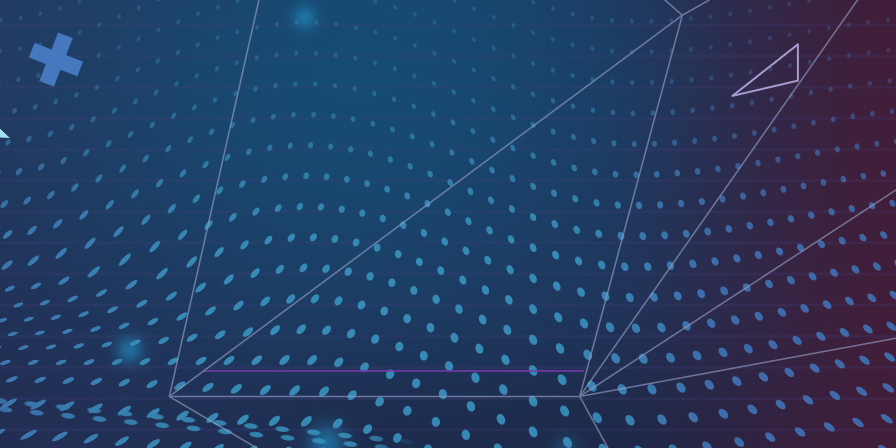
Write a WebGL 2 fragment shader that draws this background.

```glsl
#version 300 es
precision highp float;
// Abstract night-blue backdrop: wavy dot field, thin polygon lines, soft glows.

uniform vec2 u_resolution;
out vec4 fragColor;

const float TAU = 6.2831853;
const vec3 NAVY = vec3(0.14, 0.165, 0.31);
const vec3 TEAL = vec3(0.085, 0.295, 0.455);
const vec3 MAROON = vec3(0.26, 0.115, 0.22);
const vec3 CYAN = vec3(0.22, 0.57, 0.74);
const vec3 BLUE = vec3(0.27, 0.47, 0.75);
const vec3 SILVER = vec3(0.58, 0.62, 0.77);
const vec3 VIOLET = vec3(0.48, 0.22, 0.66);
const vec3 LILAC = vec3(0.72, 0.66, 0.88);

// Corners shared by the polygon lines
const vec2 LEFT = vec2(0.378, 0.115);
const vec2 HUB = vec2(1.294, 0.115);
const vec2 TOP = vec2(1.523, 0.966);

float hash(vec2 p) {
    vec3 q = fract(vec3(p.xyx) * 0.1031);
    q += dot(q, q.yzx + 33.33);
    return fract((q.x + q.y) * q.z);
}

float fill(float dist, float px) {
    return clamp(0.5 - dist / px, 0.0, 1.0);
}

float segment(vec2 p, vec2 a, vec2 b) {
    vec2 pa = p - a, ba = b - a;
    return length(pa - ba * clamp(dot(pa, ba) / dot(ba, ba), 0.0, 1.0));
}

float box(vec2 p, vec2 halfSize) {
    vec2 q = abs(p) - halfSize;
    return length(max(q, 0.0)) + min(max(q.x, q.y), 0.0);
}

float glow(vec2 p, vec2 center, float radius) {
    vec2 q = (p - center) / radius;
    return exp(-dot(q, q));
}

vec3 backdrop(vec2 p) {
    vec2 q = (p - vec2(0.78, 0.85)) / vec2(0.8, 0.68);
    vec3 color = mix(NAVY, TEAL, exp(-dot(q, q)));
    color = mix(color, BLUE * 0.55, 0.4 * glow(p, vec2(0.0, 1.0), 0.5));
    color *= 1.0 - 0.12 * smoothstep(0.35, 0.0, p.y) * smoothstep(0.2, 0.9, p.x);
    return mix(color, MAROON, smoothstep(1.3, 2.1, p.x));
}

// Vertical shift of the dot rows: a crest at left of center, a trough at right
float rowWave(float x, float depth) {
    const float amp = 0.1016, crest = 0.682, period = 1.458;
    float c = cos(TAU * (x - crest) / period);
    if (x < crest) {
        float bend = 1.0 - 1.2 * smoothstep(0.6, 0.89, depth);
        return amp * (bend * (1.0 - c) - 1.0);
    }
    return x > crest + 0.5 * period ? amp * (1.0 - 0.4 * (1.0 + c)) : -amp * c;
}

float dotField(vec2 p, float px) {
    const float rowStep = 0.0685;
    float depth = 1.0 - p.y;
    float columnStep = 0.044 + 0.034 * depth * depth * depth;
    vec2 cell = vec2((p.x - 1.19) / columnStep,
                     (depth - rowWave(p.x, depth) - 0.5625) / rowStep);
    vec2 offset = (cell - round(cell)) * vec2(columnStep, rowStep);
    float radius = mix(0.0045, 0.0105, smoothstep(0.0, 0.95, depth));
    float dist = length(offset * vec2(1.08, 0.9)) - radius;
    return fill(dist, px) * mix(0.32, 0.92, smoothstep(0.05, 0.6, depth));
}

// Flattened dots where the dot sheet folds over near the bottom left
float foldedDots(vec2 p, float px) {
    float rows = (0.105 - 0.1 * p.x - p.y) / 0.018;
    float row = clamp(round(rows), 0.0, 1.0);
    float column = (p.x - 0.012 * row) / 0.07;
    vec2 offset = vec2((column - round(column)) * 0.07, (rows - row) * 0.018);
    float dist = (length(offset / vec2(0.015, 0.006)) - 1.0) * 0.006;
    return fill(dist, px) * 0.85 * smoothstep(0.95, 0.8, p.x);
}

float polygonLines(vec2 p) {
    vec2 spokes[5] = vec2[5](vec2(1.914, 1.0), vec2(2.0, 0.576),
        vec2(2.0, 0.245), vec2(1.357, 0.0), TOP);
    float d = min(segment(p, LEFT, TOP), segment(p, LEFT, HUB));
    d = min(d, min(segment(p, LEFT, vec2(0.578, 1.0)), segment(p, LEFT, vec2(0.573, 0.0))));
    d = min(d, min(segment(p, TOP, vec2(1.484, 1.0)), segment(p, TOP, vec2(1.583, 1.0))));
    for (int i = 0; i < 5; i++) d = min(d, segment(p, HUB, spokes[i]));
    return d;
}

float triangleOutline(vec2 p, vec2 a, vec2 b, vec2 c) {
    return min(segment(p, a, b), min(segment(p, b, c), segment(p, c, a)));
}

float plusShape(vec2 p, float angle, float arm, float thickness) {
    float c = cos(angle), s = sin(angle);
    p = mat2(c, -s, s, c) * p;
    return min(box(p, vec2(arm, thickness)), box(p, vec2(thickness, arm)));
}

void main() {
    vec2 p = gl_FragCoord.xy / u_resolution.y;
    float px = 1.0 / u_resolution.y;
    vec3 color = backdrop(p);

    // Faint horizontal bands and dust
    float band = abs(fract((1.0 - p.y - 0.0557) / 0.0695 + 0.5) - 0.5) * 0.0695;
    color = mix(color, vec3(0.27, 0.24, 0.48), 0.22 * fill(band - 0.003, px));
    vec2 grain = p * 60.0;
    float dust = step(0.97, hash(floor(grain))) * fill(length(fract(grain) - 0.5) / 60.0 - 0.001, px);
    color = mix(color, BLUE, 0.3 * dust);

    // Glows
    float light = glow(p, vec2(0.68, 0.961), 0.026) + glow(p, vec2(0.289, 0.219), 0.03)
        + glow(p, vec2(0.729, 0.01), 0.04) + 0.4 * glow(p, vec2(1.263, 0.0), 0.03);
    color = mix(color, vec3(0.13, 0.5, 0.7), 0.75 * min(light, 1.0));

    // Dots
    vec3 dotColor = mix(CYAN, BLUE * 0.93, max(smoothstep(1.2, 1.7, p.x), 0.6 * smoothstep(0.5, 0.0, p.x)));
    color = mix(color, dotColor, max(dotField(p, px), foldedDots(p, px)));

    // Lines and small ornaments
    color = mix(color, VIOLET, 0.8 * fill(segment(p, vec2(0.456, 0.172), vec2(1.302, 0.172)) - 0.0022, px));
    color = mix(color, SILVER, 0.65 * fill(polygonLines(p) - 0.0017, px));
    float outline = triangleOutline(p, vec2(1.635, 0.786), vec2(1.781, 0.901), vec2(1.781, 0.82));
    color = mix(color, LILAC, 0.9 * fill(outline - 0.0022, px));
    color = mix(color, BLUE, fill(plusShape(p - vec2(0.125, 0.867), -0.37, 0.058, 0.0175), px));
    float sliver = abs(p.y - 0.703 + 0.5 * p.x) - 0.01 * (1.0 - p.x / 0.022);
    color = mix(color, vec3(0.65, 0.88, 0.96), fill(sliver, px));
    fragColor = vec4(color, 1.0);
}
```
